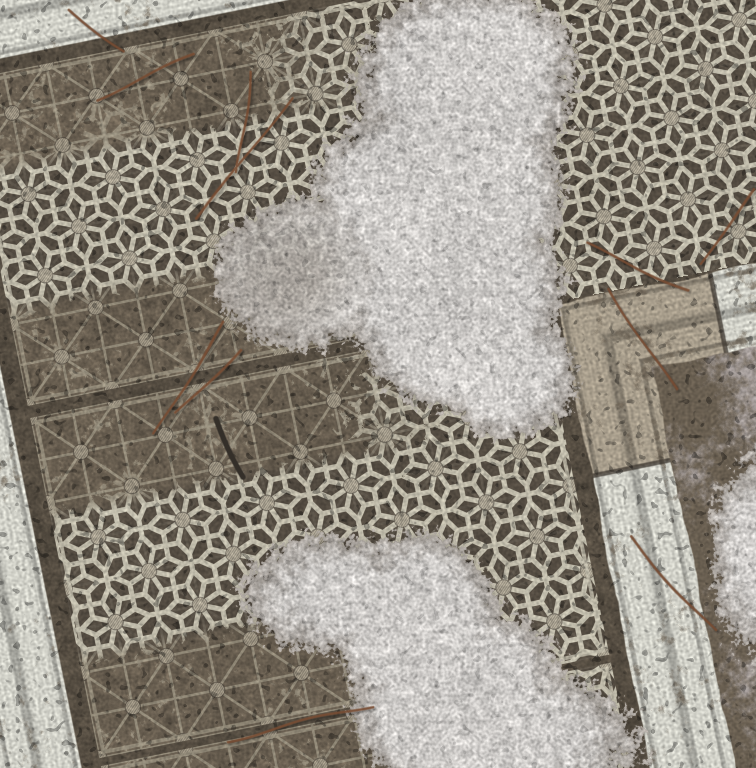
Reproduce this texture procedurally as a Shadertoy shader.

```glsl
// Muddy star-lattice floor panels with ribbed planks, melting snow and pine needles.
const vec3 MUD = vec3(0.41, 0.37, 0.315), WET = vec3(0.27, 0.245, 0.215);
const vec3 PLASTIC = vec3(0.79, 0.775, 0.71), PAINT = vec3(0.82, 0.82, 0.785);
const vec3 BEIGE = vec3(0.66, 0.62, 0.55);
const float CELL = 0.112;

vec2 hash2(vec2 p) {
    vec3 q = fract(p.xyx * vec3(0.1031, 0.1030, 0.0973));
    q += dot(q, q.yzx + 33.33);
    return fract((q.xx + q.yz) * q.zy);
}
float corner(vec2 cell, vec2 offset) { return dot(hash2(cell) * 2.0 - 1.0, offset); }
float gradientNoise(vec2 p) {
    vec2 i = floor(p), f = fract(p), u = f * f * (3.0 - 2.0 * f), x = vec2(1, 0), y = vec2(0, 1);
    return mix(mix(corner(i, f), corner(i + x, f - x), u.x),
               mix(corner(i + y, f - y), corner(i + 1.0, f - 1.0), u.x), u.y);
}
float fbm(vec2 p) {
    float sum = 0.0, gain = 1.0;
    for (int i = 0; i < 5; i++) {
        sum += gain * gradientNoise(p);
        p = mat2(1.6, 1.2, -1.2, 1.6) * p + 7.3;
        gain *= 0.55;
    }
    return sum;
}
float segment(vec2 p, vec2 a, vec2 b) {
    vec2 d = b - a;
    return length(p - a - d * clamp(dot(p - a, d) / dot(d, d), 0.0, 1.0));
}
float cover(float d, float aa) { return 1.0 - smoothstep(-aa, aa, d); }

// One octant around the nearest stud of a centred square lattice
vec2 foldLattice(vec2 g) {
    vec2 a = abs(g - round(g));
    if (a.x + a.y > 0.5) a = 0.5 - a;
    return vec2(max(a.x, a.y), min(a.x, a.y));
}
float starBars(vec2 q) {
    vec2 fork = vec2(0.25, 0.104), tip = vec2(0.40, 0);
    float d = min(segment(q, vec2(0), fork), segment(q, fork, tip));
    return min(min(d, segment(q, fork, vec2(0.25))), segment(q, tip, vec2(0.5, 0))) - 0.03;
}
// Each panel has its own origin
vec2 panelCell(vec2 w) {
    if (w.y > 0.398) return vec2(w.x / CELL, (w.y - 0.406) / 0.113 - 0.5);
    if (w.y > -0.064) return w / vec2(CELL, 0.113);
    return vec2(w.x / CELL, (w.y + (w.x < 0.622 ? 0.4505 : 0.435)) / 0.108);
}
vec3 panel(vec3 ground, vec2 g, float edge, float dirt, float aa) {
    vec2 q = foldLattice(g);
    float band = smoothstep(0.5, 0.75, g.y) * (1.0 - smoothstep(2.2, 2.5, g.y));
    float clean = max(band, smoothstep(2.6, 4.2, g.x + dirt));
    float shown = smoothstep(-0.12, 0.1, dirt + clean * 0.75 - 0.22);
    float spokes = min(q.y, (q.x - q.y) * 0.707) - 0.015, stud = length(q) - 0.083;
    vec3 bar = mix(vec3(0.60, 0.57, 0.50), PLASTIC, clean * 0.8 + 0.25 * dirt);
    vec3 col = mix(ground, WET, (0.25 + 0.35 * shown) * clean);
    col = mix(col, bar, cover(starBars(q), aa) * shown * mix(0.7, 1.0, clean));
    col = mix(col, bar, cover(spokes, aa) * mix(0.85, 0.1, clean));
    col = mix(col, WET, cover(abs(stud) - 0.012, aa) * 0.6);
    float ribs = 0.92 + 0.08 * sin((g.x + g.y) * 190.0);
    col = mix(col, mix(bar, BEIGE, 0.6) * ribs, cover(stud, aa));
    return mix(col, bar, cover(abs(edge - 0.06) - 0.022, aa) * 0.8);
}
vec3 plank(vec3 paint, float across, float grime) {
    float groove = smoothstep(0.6, 1.0, sin(across * 150.0 + sin(across * 67.0)));
    vec3 col = paint * (1.0 - 0.22 * groove + 0.04 * sin(across * 800.0));
    return mix(col, MUD, smoothstep(0.15, 0.5, grime + 0.15 * groove) * 0.75);
}
// Depth inside heaps given as centre and radii, in thousandths
float snowDepth(vec2 p) {
    vec4 heaps[11] = vec4[](vec4(605, 111, 148, 130), vec4(573, 254, 165, 145),
        vec4(592, 385, 143, 146), vec4(395, 355, 115, 98), vec4(668, 485, 85, 85),
        vec4(436, 775, 117, 78), vec4(545, 815, 110, 122), vec4(660, 960, 175, 85),
        vec4(565, 930, 105, 100), vec4(1000, 720, 75, 140), vec4(615, 890, 108, 92));
    float depth = -1.0;
    for (int i = 0; i < 11; i++) {
        vec4 h = heaps[i] * 0.001;
        depth = max(depth, (1.0 - length((p - h.xy) / h.zw)) * min(h.z, h.w));
    }
    return depth;
}
float needles(vec2 p) {
    vec4 ends[11] = vec4[](vec4(124, 128, 254, 72), vec4(91, 13, 163, 65),
        vec4(254, 286, 378, 130), vec4(202, 566, 293, 417), vec4(228, 540, 313, 453),
        vec4(310, 221, 326, 91), vec4(762, 319, 898, 378), vec4(794, 378, 879, 505),
        vec4(820, 697, 931, 823), vec4(299, 964, 488, 918), vec4(911, 345, 984, 247));
    float d = 1.0;
    for (int i = 0; i < 11; i++) d = min(d, segment(p, ends[i].xy * 0.001, ends[i].zw * 0.001));
    return d - 0.0016;
}
void mainImage(out vec4 fragColor, in vec2 fragCoord) {
    float aa = 1.0 / iResolution.y;
    vec2 p = vec2(fragCoord.x, iResolution.y - fragCoord.y) * aa; // y runs down
    vec2 w = (p - vec2(0.1055, 0.5885)) * mat2(0.98, -0.199, 0.199, 0.98);
    float broad = fbm(p * 9.0), fine = fbm(p * 75.0), grain = gradientNoise(p * 240.0);
    float grit = smoothstep(0.2, 0.34, gradientNoise(p * 110.0 + 9.0));
    // Mud and panels
    vec3 col = MUD * (1.0 + 0.15 * broad + 0.25 * fine);
    vec2 g = panelCell(w);
    float side = w.y > -0.068 ? 5.55 - g.x : abs(g.x - 5.55);
    float edge = min(min(g.x + 0.5, side), min(g.y + 0.5, 3.5 - g.y)), px = 0.7 * aa / CELL;
    vec3 tiles = panel(col, g, edge, broad * 0.6 + fine * 0.6, px);
    col = mix(col * 0.82, tiles, cover(-edge, px));
    // Outer planks, corner frame and the slush within
    float grime = broad * 0.45 + fine * 0.45;
    float outer = max(-0.081 - w.x, w.x < 0.42 ? -0.523 - w.y : -1.0);
    col = mix(col, plank(PAINT, outer, grime), cover(-outer, aa));
    float inset = min(w.x - 0.645, w.y + 0.065), worn = inset + 0.006 * broad;
    float painted = cover(min(0.163 - w.y, 0.849 - w.x), aa);
    vec3 frame = plank(mix(BEIGE, PAINT, painted), inset, grime + 0.05);
    frame = mix(frame, WET, cover(min(abs(w.y - 0.163), abs(w.x - 0.849)) - 0.003, aa) * 0.8);
    float icy = smoothstep(-0.1, 0.7, broad + fine * 0.5 + (p.x - 0.93) * 4.0);
    vec3 slush = mix(MUD, vec3(0.66, 0.63, 0.62), icy);
    col = mix(col, mix(frame, slush, cover(0.107 - worn, aa)), cover(-worn, aa));
    col *= 1.0 + 0.28 * grain - 0.3 * grit;
    // Granular snow, dirty where thin
    float depth = snowDepth(p) + 0.02 * broad + 0.022 * fine;
    float thin = 1.0 - smoothstep(0.03, 0.13, length(p - vec2(0.37, 0.355)));
    float body = smoothstep(-0.01, 0.04, depth) * (1.0 - 0.5 * thin);
    vec3 snow = mix(vec3(0.60, 0.575, 0.55), vec3(0.81, 0.80, 0.79), body);
    snow *= 1.0 + 0.07 * broad + 0.2 * fine + 0.32 * grain - 0.13 * grit;
    col = mix(col, snow, smoothstep(-0.003, 0.005, depth + 0.016 * grain) * (0.97 - 0.15 * thin));
    // Needles and a twig
    vec2 bent = p + 0.003 * sin(p.yx * 35.0);
    col *= 1.0 - 0.3 * cover(needles(bent - 0.0025), 2.0 * aa);
    col = mix(col, vec3(0.47, 0.30, 0.20), cover(needles(bent), aa) * 0.9);
    float twig = segment(bent, vec2(0.282, 0.544), vec2(0.317, 0.618)) - 0.0035;
    fragColor = vec4(mix(col, WET * 0.75, cover(twig, aa)), 1.0);
}
```
